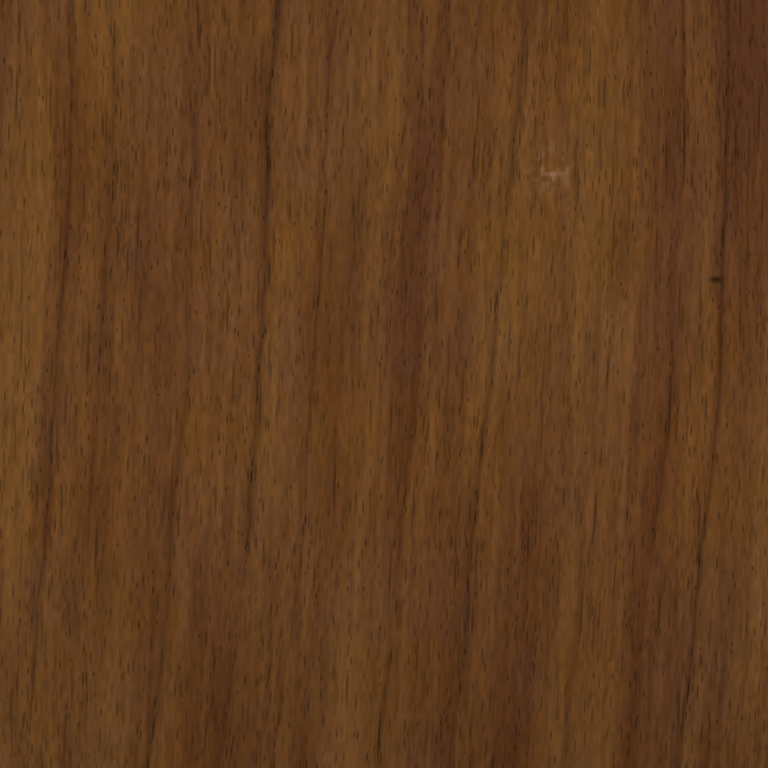
Write a Shadertoy shader that draws this texture.

```glsl
#define HONEY vec3(0.410, 0.268, 0.134)
#define RUSSET vec3(0.334, 0.194, 0.101)
#define ASH_TINT vec3(0.000, 0.008, 0.050)
#define SCUFF vec3(0.60, 0.46, 0.38)
#define RING_COUNT 13.0
#define RING_DEPTH 0.36
#define PORE_DEPTH 0.27
#define FIBRE_CONTRAST 0.27

float hash(vec2 p) {
    vec3 q = fract(vec3(p.xyx) * 0.1031);
    q += dot(q, q.yzx + 33.33);
    return fract((q.x + q.y) * q.z);
}

float noise(vec2 p) {
    vec2 cell = floor(p), f = fract(p);
    f = f * f * (3.0 - 2.0 * f);
    float low = mix(hash(cell), hash(cell + vec2(1, 0)), f.x);
    float high = mix(hash(cell + vec2(0, 1)), hash(cell + vec2(1, 1)), f.x);
    return mix(low, high, f.y);
}

// Leaning, gently bowed coordinate that is constant along the grain
float grainCoord(vec2 p) {
    float lean = 0.80 + 0.25 * sin(p.x * 6.0 - 2.2);
    float bow = lean * (0.14 * p.y - 0.045 * p.y * p.y);
    float wave = 0.005 * sin(p.y * 5.0 + p.x * 9.0)
               + 0.002 * sin(p.y * 17.0 - p.x * 17.0);
    return p.x - bow + wave;
}

// Cellular scatter of short dashes along the grain
float pores(vec2 p, vec2 cells, float share) {
    vec2 q = p * cells, cell = floor(q);
    float ink = 0.0;
    for (int j = -1; j <= 1; j++)
    for (int i = -1; i <= 1; i++) {
        vec2 id = cell + vec2(i, j);
        float pick = hash(id + 7.3);
        vec2 centre = id + vec2(hash(id + 31.7), hash(id + 83.1));
        vec2 size = vec2(0.48, mix(0.2, 0.95, hash(id + 57.9)));
        vec2 d = abs(q - centre) / size;
        float dash = smoothstep(1.0, 0.1, d.x) * smoothstep(1.0, 0.2, d.y);
        float depth = hash(id + 11.1);
        ink = max(ink, dash * step(pick, share) * (0.2 + 0.8 * depth * depth));
    }
    return ink;
}

// x: thin dark ring line, y: soft shade on its left side
vec2 rings(float u, float y) {
    float t = u * RING_COUNT, cell = floor(t);
    vec2 ring = vec2(0);
    for (int i = -1; i <= 1; i++) {
        float id = cell + float(i);
        float d = t - id - 0.15 - 0.7 * hash(vec2(id, 4.0));
        d += 0.05 * (noise(vec2(id * 3.0, y * 28.0)) - 0.5);
        float strength = 0.2 + 0.8 * hash(vec2(id, 9.0));
        float fade = smoothstep(0.1, 0.8, noise(vec2(id * 5.0, y * 5.0)));
        float width = mix(0.022, 0.055, hash(vec2(id, 15.0)));
        float shade = d < 0.0 ? exp(d * 5.0) : exp(-d * 16.0);
        ring.x = max(ring.x, strength * fade * exp(-d * d / (width * width)));
        ring.y = max(ring.y, strength * shade);
    }
    return ring;
}

void mainImage(out vec4 fragColor, in vec2 fragCoord) {
    vec2 uv = fragCoord / iResolution.xy;
    float u = grainCoord(uv);
    vec2 grain = vec2(mix(uv.x, u, 0.45), uv.y);

    // Fibres at three scales
    float fine = noise(grain * vec2(300.0, 75.0));
    float streak = noise(grain * vec2(140.0, 9.0) + 40.0);
    float band = noise(vec2(u * 28.0, uv.y * 1.6) + 90.0);
    float fibre = 0.55 * fine + 0.3 * streak + 0.15 * band - 0.5;

    // Broad honey and russet zones
    float zone = 0.5 + 0.18 * sin(u * 19.0 + 1.5 * sin(uv.y * 3.0))
               + 0.14 * sin(u * 43.0 + uv.y * 2.0 + 1.0)
               + 0.12 * sin(uv.y * 5.0 + u * 7.0);
    float blotch = noise(uv * vec2(9.0, 5.0) + 20.0) - 0.5;
    vec2 ring = rings(u, uv.y);
    float tone = zone + 0.45 * blotch + 0.6 * (band - 0.5)
               + 0.35 * (streak - 0.5) - 0.4 * ring.y + 0.22;
    vec3 color = mix(RUSSET, HONEY, clamp(tone, 0.0, 1.1));

    // Greyer and warmer patches, both broad and fine
    float ash = 0.5 * noise(uv * vec2(16.0, 9.0) + 60.0)
              + 0.5 * noise(grain * vec2(150.0, 60.0) + 70.0);
    color += ASH_TINT * (ash - 0.42);
    color *= 1.0 + FIBRE_CONTRAST * fibre;

    // Pores gather around the rings and in drifting patches
    float patches = noise(vec2(u * 22.0, uv.y * 5.0) + 15.0);
    float crowd = 0.4 * patches + 0.25 * ring.y;
    float shortPores = pores(grain, vec2(225.0, 62.0), 0.16 + crowd);
    float longPores = pores(grain + 3.7, vec2(190.0, 17.0), 0.02 + 0.7 * crowd);
    float ink = max(shortPores, longPores);
    color *= 1.0 - PORE_DEPTH * ink;
    color *= 1.0 - RING_DEPTH * ring.x * (0.25 + 0.6 * fine + 0.6 * ink);

    // Pale scuff and small dark knot
    vec2 s = (uv - vec2(0.72, 0.78)) / vec2(0.022, 0.026);
    float scuff = exp(-dot(s, s)) * smoothstep(0.3, 0.9, noise(uv * 150.0));
    color = mix(color, SCUFF, 0.6 * scuff);
    vec2 k = (uv - vec2(0.932, 0.636)) / vec2(0.008, 0.004);
    color *= 1.0 - 0.5 * exp(-dot(k, k));

    // Slight falloff toward the lower edge
    color *= 0.95 + 0.08 * smoothstep(0.0, 0.45, uv.y);
    fragColor = vec4(color, 1.0);
}
```
